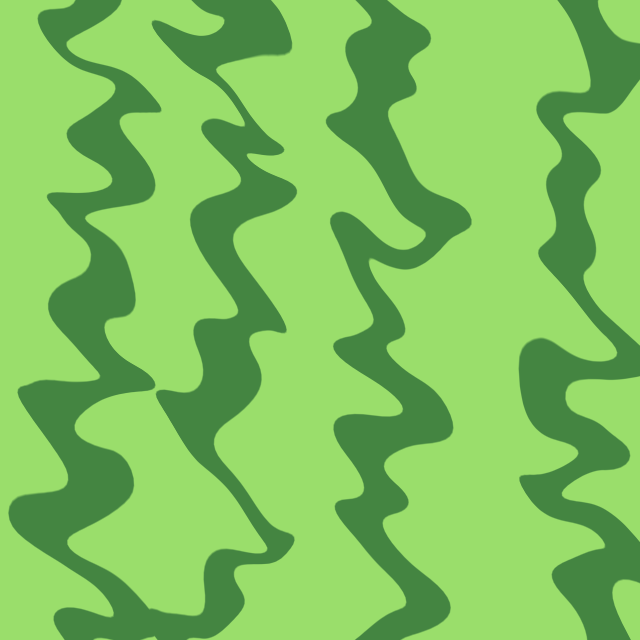
This pattern is drawn by a WebGL 1 fragment shader. Its source:

```glsl
precision highp float;
// Melon-rind camouflage: dark ragged stripes run down a light green ground.
// Each stripe zigzags between two jittered quadratic B-splines around a thin
// core; a sheared, noisy shift in height makes its lobes droop and hook.
uniform vec2 u_resolution;

#define STRIPES 4.0
#define STEP_Y 0.077
#define ZIGZAG vec2(0.010, 0.165)
#define HALF_WIDTH vec2(0.008, 0.063)
#define STEP_JITTER 0.050
#define SIDE_JITTER 0.046
#define CORE_RADIUS 0.009
#define SHEAR 0.42
#define DROOP 0.046
#define DROOP_CELL vec2(0.105, 0.165)
#define LIGHT_GREEN vec3(0.604, 0.871, 0.420)
#define DARK_GREEN vec3(0.267, 0.522, 0.255)

// Sine-free hash of three whole numbers, 0 to 1
float hash(vec3 p) {
  p = fract((p + 17.0) * vec3(0.1031, 0.1030, 0.0973));
  p += dot(p, p.yzx + 33.33);
  return fract((p.x + p.y) * p.z);
}

// Smooth value noise, -1 to 1
float noise(vec2 p) {
  vec2 cell = floor(p);
  vec2 f = p - cell;
  f = f * f * (3.0 - 2.0 * f);
  float low = mix(hash(vec3(cell, 5.0)), hash(vec3(cell + vec2(1.0, 0.0), 5.0)), f.x);
  float high = mix(hash(vec3(cell + vec2(0.0, 1.0), 5.0)), hash(vec3(cell + 1.0, 5.0)), f.x);
  return 2.0 * mix(low, high, f.y) - 1.0;
}

// Control k of a stripe; side is -1 for left, 0 for core, 1 for right
vec2 control(float stripe, float k, float side) {
  float turn = 1.0 - 2.0 * mod(k + stripe, 2.0);
  float middle = (stripe + 0.5 + 0.18 * (hash(vec3(stripe, 3.0, 71.0)) - 0.5)) / STRIPES;
  float swing = mix(ZIGZAG.x, ZIGZAG.y, hash(vec3(stripe, k, 11.0)));
  float halfWidth = mix(HALF_WIDTH.x, HALF_WIDTH.y, hash(vec3(stripe, k, 23.0 + side)));
  float shift = STEP_JITTER * (hash(vec3(stripe, k, 37.0)) - 0.5)
              + SIDE_JITTER * abs(side) * (hash(vec3(stripe, k, 53.0 + side)) - 0.5);
  return vec2(middle + turn * swing + side * halfWidth, k * STEP_Y + shift);
}

// Signed distance to one spline, positive on its right
float splineDistance(vec2 p, float stripe, float side) {
  float nearest = 1.0;
  float sideSign = -1.0;
  float k0 = floor(p.y / STEP_Y + 0.5) - 2.0;
  vec2 before = control(stripe, k0 - 1.0, side);
  vec2 here = control(stripe, k0, side);
  for (int i = 0; i < 5; i++) {
    vec2 after = control(stripe, k0 + float(i) + 1.0, side);
    vec2 start = 0.5 * (before + here);
    vec2 end = 0.5 * (here + after);
    vec2 a = start;
    for (int j = 1; j <= 12; j++) {
      float t = float(j) / 12.0;
      vec2 b = mix(mix(start, here, t), mix(here, end, t), t);
      vec2 ab = b - a;
      vec2 ap = p - a;
      vec2 gap = ap - ab * clamp(dot(ap, ab) / max(dot(ab, ab), 1e-9), 0.0, 1.0);
      nearest = min(nearest, dot(gap, gap));
      // Each crossing of a ray toward the left swaps the side
      if ((a.y > p.y) != (b.y > p.y) && a.x + ab.x * ap.y / ab.y < p.x) {
        sideSign = -sideSign;
      }
      a = b;
    }
    before = here;
    here = after;
  }
  return sideSign * sqrt(nearest);
}

float smoothMin(float a, float b, float k) {
  float h = max(k - abs(a - b), 0.0) / k;
  return min(a, b) - 0.25 * h * h * k;
}

// Area between both sides, joined with the core
float stripeDistance(vec2 p, float stripe) {
  float body = max(-splineDistance(p, stripe, -1.0), splineDistance(p, stripe, 1.0));
  float core = abs(splineDistance(p, stripe, 0.0)) - CORE_RADIUS;
  return smoothMin(body, core, 1.5 * CORE_RADIUS);
}

void main() {
  vec2 p = gl_FragCoord.xy / u_resolution.y;
  // Shift heights only, so widths along each row survive
  p.y += SHEAR * p.x + DROOP * noise(p / DROOP_CELL);
  // Only the two stripes around this point can reach it
  float first = clamp(floor(p.x * STRIPES - 0.5), 0.0, STRIPES - 2.0);
  float d = min(stripeDistance(p, first), stripeDistance(p, first + 1.0));
  float edge = 0.9 / u_resolution.y;
  vec3 color = mix(DARK_GREEN, LIGHT_GREEN, smoothstep(-edge, edge, d));
  gl_FragColor = vec4(color, 1.0);
}
```
